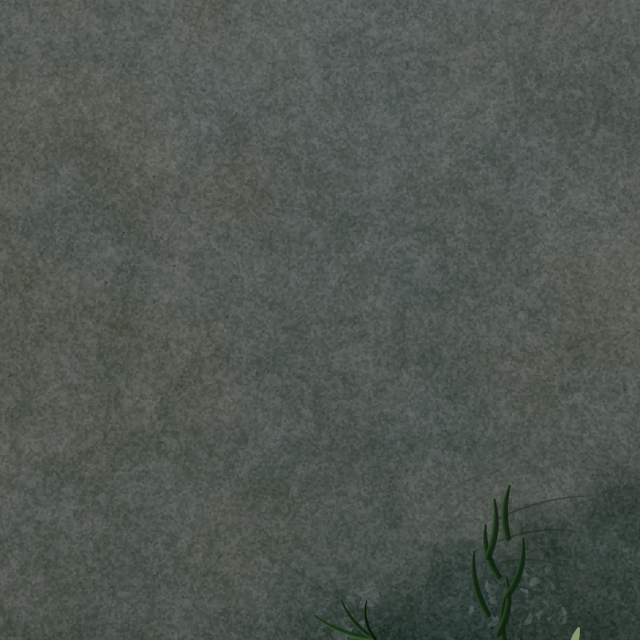
This texture is drawn by a WebGL 1 fragment shader. Its source:

```glsl
precision highp float;
// A dim, grey-green concrete wall with a damp, dark lower right corner and grass.
// Layered smooth cellular noise mottles the wall; hashed cells add pits and flecks,
// and tapered bent strokes, placed by loops, make the grass blades and twigs.

uniform vec2 u_resolution;

const vec3 DEEP = vec3(0.13, 0.18, 0.13);
const vec3 PALE = vec3(0.35, 0.37, 0.35);
const vec3 LEAF_DARK = vec3(0.06, 0.13, 0.06);
const vec3 LEAF_LIT = vec3(0.20, 0.33, 0.16);
const vec3 STRAW = vec3(0.55, 0.60, 0.43);
const vec3 TINT = vec3(-0.010, 0.0, 0.012);  // drift from warm to cool
const float WALL_TONE = 0.735;     // tone at the foot of the wall
const float WALL_RISE = 0.25;      // brightening towards the top
const float DAMP_DEPTH = 0.42;     // darkening of the corner
const float MOTTLE = 0.10;         // strength of the broadest blotches
const float MOTTLE_GAIN = 1.15;    // strength of each finer size
const float GRAIN = 0.38;          // strength of the finest grain
const float GRAIN_CELLS = 235.0;
const float CELL_SHARPNESS = 11.0;
const float PIT_CELLS = 58.0;
const float PIT_SHARE = 0.22;
const float SOFT = 0.0012;         // softness of drawn edges

float hash(vec2 p) {
  vec3 q = fract(vec3(p.xyx) * vec3(0.1031, 0.1030, 0.0973));
  q += dot(q, q.yzx + 33.33);
  return fract((q.x + q.y) * q.z);
}

vec2 hash2(vec2 p) {
  return vec2(hash(p), hash(p + 71.7));
}

// Smooth cellular noise: each jittered cell blends its own value, about -0.5 to 0.5
float cells(vec2 p) {
  vec2 id = floor(p);
  vec2 f = p - id;
  float sum = 0.0;
  float total = 0.0;
  for (int j = -1; j <= 1; j++) {
    for (int i = -1; i <= 1; i++) {
      vec2 o = vec2(float(i), float(j));
      vec2 d = o + hash2(id + o) - f;
      float w = exp(-CELL_SHARPNESS * dot(d, d));
      sum += w * hash(id + o + 19.3);
      total += w;
    }
  }
  return sum / total - 0.5;
}

// Blotches in four sizes
float mottle(vec2 p) {
  float sum = 0.0;
  float scale = 4.5;
  float strength = MOTTLE;
  for (int i = 0; i < 4; i++) {
    sum += strength * cells(p * scale + float(i) * 37.0);
    scale *= 2.7;
    strength *= MOTTLE_GAIN;
  }
  return sum;
}

// Sparse slanted pits, 0 to 1
float pits(vec2 p) {
  vec2 q = p * PIT_CELLS;
  vec2 id = floor(q);
  vec2 d = q - id - mix(vec2(0.35), vec2(0.65), hash2(id + 5.0));
  float slant = mix(0.2, 1.6, hash(id + 9.0));
  d = vec2(dot(d, vec2(cos(slant), sin(slant))), dot(d, vec2(-sin(slant), cos(slant))));
  float size = mix(0.10, 0.27, hash(id + 13.0));
  float present = step(hash(id), PIT_SHARE) * mix(0.3, 1.0, hash(id + 27.0));
  return present * (1.0 - smoothstep(0.1, 1.0, length(d * vec2(1.0, 1.8)) / size));
}

// Tapered bent stroke: x is coverage, y is light across its width
vec2 blade(vec2 p, vec2 root, vec2 reach, float bend, float width) {
  vec2 side = vec2(-reach.y, reach.x) / length(reach);
  float t = clamp(dot(p - root, reach) / dot(reach, reach), 0.0, 1.0);
  vec2 d = p - root - reach * t - side * bend * 4.0 * t * (1.0 - t);
  float w = width * (1.0 - 0.85 * t) * (0.6 + 0.8 * t);
  float soft = max(SOFT, 0.7 / u_resolution.y);
  float cover = 1.0 - smoothstep(-soft, soft, length(d) - w);
  return vec2(cover, smoothstep(-0.2, 1.0, dot(d, side) / w));
}

void main() {
  vec2 p = gl_FragCoord.xy / u_resolution.y;
  vec2 warped = p + 0.012 * sin(p.yx * vec2(23.0, 19.0) + 3.0 * sin(p * 11.0));
  vec2 ragged = p + 0.003 * sin(p.yx * vec2(190.0, 230.0) + 2.0 * sin(p * 97.0));

  // Wall tone, with broad stains from layered sines
  float stain = sin(p.x * 7.0 + 2.0 * sin(p.y * 5.0)) + sin(p.y * 9.0 - p.x * 4.0 + 1.0);
  float tone = WALL_TONE + WALL_RISE * p.y + 0.02 * stain;
  tone += mottle(warped) + GRAIN * cells(p * GRAIN_CELLS);

  // Damp corner and foot of the wall
  float edge = 0.06 + 0.41 * (p.x - 0.49) + 0.05 * cells(warped * 14.0);
  float damp = smoothstep(-0.05, 0.08, edge - p.y) * smoothstep(0.38, 0.66, p.x);
  tone -= DAMP_DEPTH * damp + 0.10 * (1.0 - smoothstep(0.0, 0.06, p.y));

  // Pits and pale flecks, the flecks in clusters low in the corner
  tone -= 0.42 * pits(warped) * (1.0 - damp);
  float fleck = smoothstep(0.14, 0.36, cells(ragged * vec2(105.0, 75.0) + 8.0));
  float cluster = smoothstep(-0.2, 0.12, cells(p * 9.0 + 3.0));
  float fleckArea = damp * cluster * (1.0 - smoothstep(0.07, 0.18, p.y));
  tone += fleck * (0.08 + 0.42 * fleckArea);
  vec3 color = mix(DEEP, PALE, max(tone, -0.2));
  color += TINT * (damp + 0.4 * sin(p.x * 5.0 - 1.5) + cells(warped * 8.0 + 50.0));

  // Thin dark twigs beside the stem
  for (int i = 0; i < 4; i++) {
    float n = float(i);
    vec2 root = vec2(0.78, 0.19 - 0.035 * n);
    vec2 twig = blade(p, root, vec2(0.14 - 0.02 * n, 0.035 - 0.02 * n), 0.008, 0.0026);
    color = mix(color, DEEP, 0.55 * twig.x);
  }

  // Climbing stem of overlapping blades
  for (int i = 0; i < 7; i++) {
    float n = float(i);
    vec2 root = vec2(0.778 + 0.018 * sin(n * 2.1 + 1.0), 0.030 * n - 0.02);
    vec2 reach = vec2(0.024 * sin(n * 2.6), 0.075 + 0.03 * hash(vec2(n, 4.0)));
    vec2 leaf = blade(p, root, reach, 0.009 * cos(n * 3.0), 0.0085);
    color = mix(color, mix(LEAF_DARK, LEAF_LIT, 0.8 * leaf.y), 0.9 * leaf.x);
  }

  // Low tuft fanning left, and one pale tip at the foot
  for (int i = 0; i < 3; i++) {
    float n = float(i);
    float angle = 2.78 - 0.5 * n;
    vec2 reach = (0.10 - 0.02 * n) * vec2(cos(angle), sin(angle));
    vec2 leaf = blade(p, vec2(0.585, 0.002), reach, 0.007, 0.0065 - 0.001 * n);
    color = mix(color, mix(LEAF_DARK, LEAF_LIT, leaf.y + 0.3 - 0.3 * n), 0.9 * leaf.x);
  }
  vec2 tip = blade(p, vec2(0.895, -0.01), vec2(0.009, 0.028), 0.0, 0.010);
  color = mix(color, STRAW, tip.x);

  gl_FragColor = vec4(color, 1.0);
}
```
